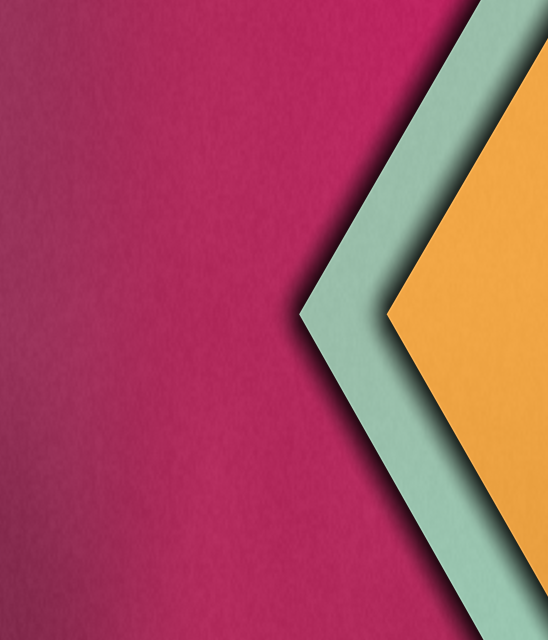
Reproduce this background procedurally as a Shadertoy shader.

```glsl
float hash(vec2 p) {
    p = fract(p * vec2(0.1031, 0.1137));
    p += dot(p, p.yx + 33.33);
    return fract((p.x + p.y) * p.x * 7.31);
}

float noise(vec2 p) {
    vec2 i = floor(p), f = fract(p);
    f = f * f * (3.0 - 2.0 * f);
    return mix(mix(hash(i), hash(i + vec2(1, 0)), f.x),
               mix(hash(i + vec2(0, 1)), hash(i + vec2(1, 1)), f.x), f.y);
}

// Signed distances to the upper and lower edges of a sheet pointing left
vec2 wedgeEdges(vec2 p, vec2 tip, vec2 slopes) {
    vec2 q = p - tip;
    return (vec2(q.y, -q.y) * slopes - q.x) / sqrt(1.0 + slopes * slopes);
}

// Blurred shadow, softened where the two edges meet
float castShadow(vec2 edges) {
    vec2 cover = 1.0 - smoothstep(-0.016, 0.052, edges);
    return 0.96 * cover.x * cover.y;
}

// Lay a sheet with its shadow and a thin lit rim
vec3 laySheet(vec3 below, vec3 sheet, vec2 edges, float pixel) {
    float d = max(edges.x, edges.y);
    float rim = 1.0 - smoothstep(0.0, 0.0025, abs(d + 0.001));
    below *= 1.0 - castShadow(edges);
    return mix(below, sheet + 0.07 * rim, smoothstep(pixel, -pixel, d));
}

void mainImage(out vec4 fragColor, in vec2 fragCoord) {
    vec2 p = fragCoord / iResolution.y;
    float pixel = 0.7 / iResolution.y;

    // Paper fibres and broad mottling
    float grain = 0.5 * noise(p * vec2(260, 130)) + 0.3 * noise(p * vec2(110, 45) + 7.0)
                + 0.2 * noise(p * vec2(400, 380)) - 0.5;
    float mottle = noise(p * vec2(9, 4) + 3.0) - 0.5;

    // Base sheet, fading toward the left and the lower left corner
    vec3 magenta = mix(vec3(0.585, 0.195, 0.345), vec3(0.70, 0.165, 0.36),
                       smoothstep(-0.05, 0.36, p.x));
    magenta = mix(magenta, vec3(0.745, 0.135, 0.375), smoothstep(0.3, 0.72, p.x) * p.y);
    magenta *= 1.0 - 0.13 * smoothstep(0.5, 0.0, p.y) * smoothstep(0.35, 0.0, p.x);
    magenta += 0.045 * grain + 0.018 * mottle;

    // Raised sheets
    vec3 green = mix(vec3(0.60, 0.775, 0.69), vec3(0.60, 0.745, 0.665), smoothstep(0.0, 0.5, p.y));
    green += 0.03 * grain;
    vec3 orange = mix(vec3(0.915, 0.625, 0.25), vec3(0.945, 0.65, 0.27), smoothstep(0.1, 0.6, p.y));
    orange += 0.025 * grain;

    vec2 greenEdges = wedgeEdges(p, vec2(0.4674, 0.509), vec2(0.578, 0.566));
    vec2 orangeEdges = wedgeEdges(p, vec2(0.6042, 0.509), vec2(0.584, 0.571));
    green = laySheet(green, orange, orangeEdges, pixel);
    vec3 color = laySheet(magenta, green, greenEdges, pixel);

    fragColor = vec4(clamp(color, 0.0, 1.0), 1.0);
}
```
